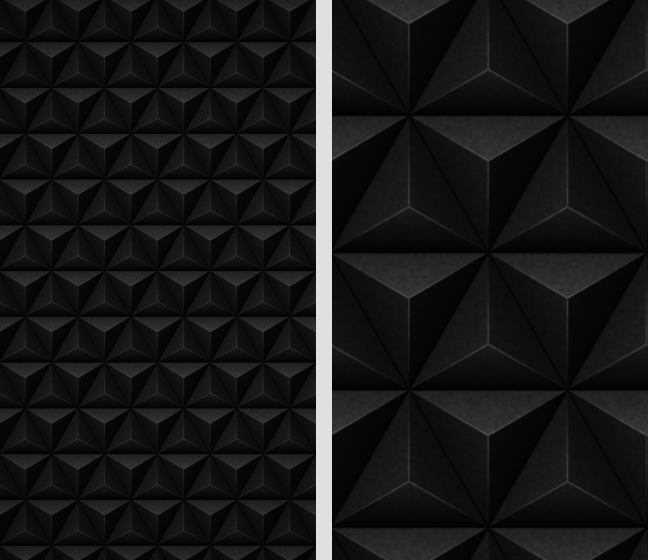
Left: the whole. Right: its middle third, enlarged.
Reproduce this pattern procedurally as a Shadertoy shader.

```glsl
// Wall of raised black three-sided pyramids on an equilateral triangle lattice.
// Barycentric weights choose each facet, which is shaded from seam to apex,
// then given thin lit ridges, dark seams, fine grain and a soft vignette.

const float SIDE = 0.0944;            // triangle side, in canvas heights
const float ROW = 0.8660254;          // triangle height, in sides
const vec2 ORIGIN = vec2(-0.001, 0.0163);
const float RIDGE_WIDTH = 0.011;      // in sides
const float SEAM_WIDTH = 0.014;
const int SAMPLES = 3;                // antialiasing samples per axis

// Facet tones, ordered by the weight that is smallest on the facet:
// upright triangles hold right, left, bottom; inverted hold left, right, top.
const vec3 UP_SEAM = vec3(0.045, 0.075, 0.008);
const vec3 UP_APEX = vec3(0.080, 0.115, 0.100);
const vec3 DOWN_SEAM = vec3(0.045, 0.016, 0.125);
const vec3 DOWN_APEX = vec3(0.090, 0.038, 0.210);

float hash(vec2 p) {
    vec3 q = fract(vec3(p.xyx) * 0.1031);
    q += dot(q, q.yzx + 33.33);
    return fract((q.x + q.y) * q.z);
}

float valueNoise(vec2 p) {
    vec2 cell = floor(p), f = fract(p);
    f = f * f * (3.0 - 2.0 * f);
    float low = mix(hash(cell), hash(cell + vec2(1, 0)), f.x);
    float high = mix(hash(cell + vec2(0, 1)), hash(cell + vec2(1, 1)), f.x);
    return mix(low, high, f.y);
}

// Brightness of the relief at q, measured in triangle sides.
float pyramidTone(vec2 q) {
    float v = q.y / ROW;
    vec2 f = fract(vec2(q.x - 0.5 * v, v));
    bool inverted = f.x + f.y > 1.0;
    if (inverted) f = 1.0 - f;
    vec3 w = vec3(1.0 - f.x - f.y, f);

    // Smallest weight gives the facet, the next one the ridge distance
    float least = min(w.x, min(w.y, w.z));
    float most = max(w.x, max(w.y, w.z));
    float middle = 1.0 - least - most;
    vec3 facet = w.x == least ? vec3(1, 0, 0)
               : w.y == least ? vec3(0, 1, 0) : vec3(0, 0, 1);
    float height = 3.0 * least;

    vec3 seamTone = inverted ? DOWN_SEAM : UP_SEAM;
    vec3 apexTone = inverted ? DOWN_APEX : UP_APEX;
    float tone = dot(facet, mix(seamTone, apexTone, height));

    // Lit ridges fade from the apex towards the corners
    float ridge = 1.0 - smoothstep(0.0, RIDGE_WIDTH, 0.5 * (middle - least));
    tone += 0.13 * ridge * smoothstep(0.0, 1.0, height);

    float seam = 1.0 - smoothstep(0.0, SEAM_WIDTH, least * ROW);
    return tone * (1.0 - 0.65 * seam);
}

float vignette(vec2 p) {
    return 1.0 - 0.22 * smoothstep(0.25, 0.65, length(p * vec2(1.2, 1.0)));
}

void mainImage(out vec4 fragColor, in vec2 fragCoord) {
    vec2 p = (fragCoord - 0.5 * iResolution.xy) / iResolution.y;

    // Average a grid of samples inside the pixel
    float tone = 0.0;
    for (int y = 0; y < SAMPLES; y++) {
        for (int x = 0; x < SAMPLES; x++) {
            vec2 jitter = (vec2(x, y) + 0.5) / float(SAMPLES) - 0.5;
            vec2 s = p + jitter / iResolution.y;
            tone += pyramidTone((s - ORIGIN) / SIDE);
        }
    }
    tone /= float(SAMPLES * SAMPLES);

    // Leathery grain scales with the surface brightness
    float grain = valueNoise((p + 1.0) * 520.0) - 0.5;
    tone = tone * (1.0 + 0.22 * grain) * vignette(p);
    fragColor = vec4(vec3(max(tone, 0.0)), 1.0);
}
```
